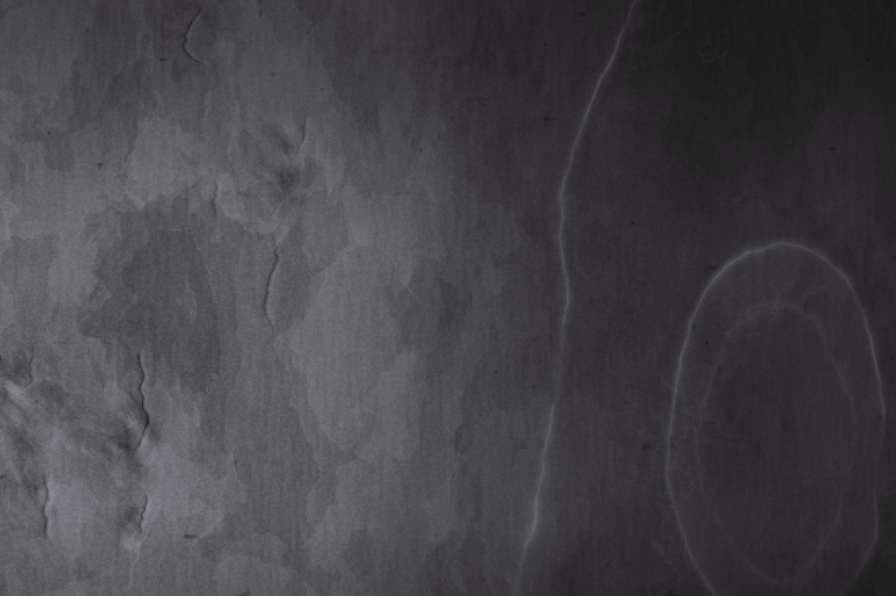
A Shadertoy shader for this texture:

```glsl
// Dark slate slab: a light-to-dark sweep from left to right, overlaid with
// stepped mineral layers cut from warped noise, flaky cracks on the left,
// pale winding veins on the right, and fine vertical grain.

float hash(vec2 p) {
    vec3 q = fract(p.xyx * 0.1031);
    q += dot(q, q.yzx + 33.33);
    return fract((q.x + q.y) * q.z);
}

float noise(vec2 p) {
    vec2 cell = floor(p), f = fract(p);
    f = f * f * (3.0 - 2.0 * f);
    return mix(mix(hash(cell), hash(cell + vec2(1, 0)), f.x),
               mix(hash(cell + vec2(0, 1)), hash(cell + vec2(1, 1)), f.x), f.y);
}

float fbm(vec2 p) {
    float sum = 0.0, amp = 0.5;
    for (int i = 0; i < 6; i++) {
        sum += amp * noise(p);
        p = mat2(1.6, 1.2, -1.2, 1.6) * p + 17.3;
        amp *= 0.5;
    }
    return sum;
}

// Soft line with a bright core and a faint halo
float vein(float d, float width) {
    return exp(-abs(d) / width) + 0.3 * exp(-abs(d) / (width * 5.0));
}

// 1 inside the interval, fading at both ends
float window(float x, float lo, float hi) {
    return smoothstep(lo - 0.04, lo + 0.04, x) * (1.0 - smoothstep(hi - 0.04, hi + 0.04, x));
}

// Broad lighting: bright lower left, dark upper right
float sweep(vec2 uv) {
    float light = mix(0.385, 0.178, smoothstep(0.18, 0.82, uv.x));
    light *= 1.0 - 0.40 * smoothstep(0.5, 1.05, uv.y);
    light *= 1.0 - 0.15 * smoothstep(0.15, 0.0, uv.y);
    return light * (1.0 - 0.12 * smoothstep(0.9, 1.0, uv.x));
}

// Overlapping sheets with crisp, ragged outlines
float sheets(vec2 p, float strength) {
    float shade = 0.0;
    for (int i = 0; i < 5; i++) {
        float k = float(i);
        float h = fbm(p * vec2(3.6 + k, 2.2 + 0.6 * k) + k * 23.7);
        float rim = h - 0.47 - 0.025 * sin(k * 2.4);
        shade += (smoothstep(-0.012, 0.012, rim) - 0.5) * 0.085;
        shade += 0.05 * exp(-abs(rim - 0.006) / 0.006) * noise(p * 9.0 + k);
    }
    return shade * strength;
}

// Dark splits with a lit lip and flaky surroundings
float cracks(vec2 p) {
    float shade = 0.0;
    for (int i = 0; i < 4; i++) {
        float k = float(i);
        vec2 centre = vec2(0.10 + 0.36 * mod(k, 2.0) - 0.20 * step(2.5, k) + 0.12 * step(1.5, k),
                           0.26 + 0.38 * mod(k, 2.0) + 0.18 * step(2.5, k));
        float wander = 0.22 * (fbm(vec2(p.y * 4.0, k * 9.1 + 3.0)) - 0.48);
        float d = p.x - centre.x - wander;
        float reach = window(p.y, centre.y - 0.17, centre.y + 0.17);
        float broken = smoothstep(0.3, 0.6, noise(p * 14.0 + k * 5.0));
        float flakes = fbm(p * vec2(38.0, 24.0) + vec2(p.y * 20.0, k)) - 0.5;
        float zone = exp(-abs(d + 0.02) / 0.035) * smoothstep(0.4, 0.6, fbm(p * 7.0 + k));
        shade += reach * (zone * flakes * 1.3 - 0.12 * zone);
        shade -= reach * broken * 0.42 * exp(-abs(d) / 0.0025);
        shade += reach * broken * 0.24 * exp(-abs(d - 0.006) / 0.004);
    }
    return shade;
}

// Pale mineral lines: one long seam and rings around an oval
float veins(vec2 p, vec2 warp) {
    vec2 q = p + 0.09 * warp;
    float patchy = smoothstep(0.25, 0.7, fbm(p * 8.0 + 40.0));
    float seam = q.x - 0.87 - 0.17 * q.y - 0.025 * sin(q.y * 7.0);
    float light = 0.085 * vein(seam, 0.0045) * (0.3 + patchy);

    float oval = length((q - vec2(1.31, 0.27)) * vec2(2.0, 1.0));
    float upper = smoothstep(0.1, 0.6, p.y);
    light += 0.085 * vein(oval - 0.34, 0.006) * (0.25 + patchy) * (0.5 + 0.7 * upper);
    light += 0.022 * vein(oval - 0.23, 0.007) * (0.3 + patchy);
    light -= 0.018 * smoothstep(0.34, 0.36, oval) * (1.0 - smoothstep(0.36, 0.46, oval));

    // Faint wisps spread over the dark side
    float wisp = fbm(p * vec2(3.0, 4.5) + warp * 1.2 + 60.0);
    float thread = exp(-abs(wisp - 0.5) / 0.008) + exp(-abs(wisp - 0.41) / 0.006);
    return light + 0.028 * thread * patchy * smoothstep(0.85, 1.15, p.x);
}

void mainImage(out vec4 fragColor, in vec2 fragCoord) {
    vec2 uv = fragCoord / iResolution.xy;
    vec2 p = vec2(uv.x * 1.506, uv.y);
    vec2 warp = vec2(fbm(p * 4.0 + 5.0), fbm(p * 4.0 + 31.0)) - 0.48;

    // Stone body
    float tone = sweep(uv);
    float leftness = 1.0 - smoothstep(0.3, 0.75, uv.x);
    float relief = sheets(p + 0.18 * warp, mix(0.55, 1.1, leftness));
    relief += 0.35 * (fbm(p * vec2(7.0, 3.0) + warp) - 0.48);
    relief += cracks(p + 0.06 * warp);

    // Fine grain, vertical brushing and sparse dark pits
    relief += 0.10 * (noise(p * vec2(150.0, 28.0)) - 0.5);
    relief += 0.12 * (noise(p * 290.0) - 0.5);
    relief -= 0.35 * smoothstep(0.93, 0.99, noise(p * vec2(48.0, 40.0) + 9.0)) * noise(p * 90.0);
    tone = tone * (1.0 + relief) + veins(p, warp);

    // Warm grey in the shadows, cool grey in the lights
    vec3 tint = mix(vec3(1.02, 0.97, 1.02), vec3(0.99, 0.99, 1.04), smoothstep(0.15, 0.36, tone));
    fragColor = vec4(clamp(tone * tint, 0.0, 1.0), 1.0);
}
```
